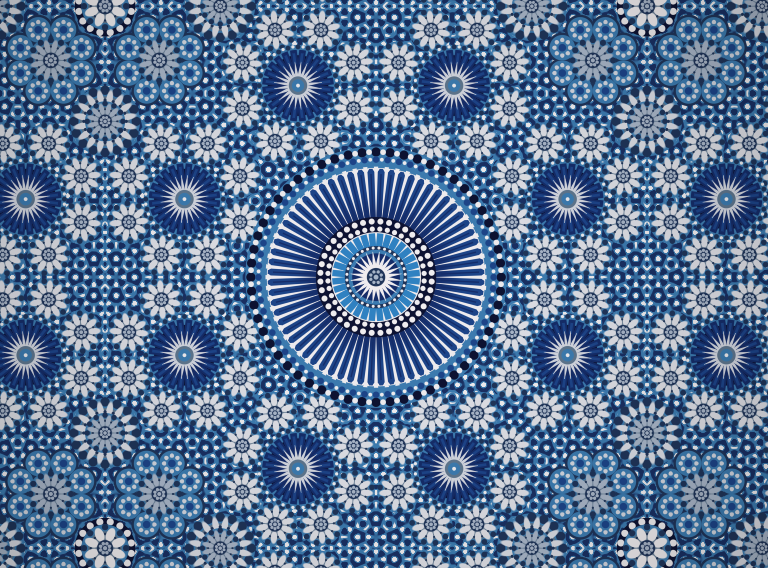
This pattern is drawn by a Shadertoy shader. Its source:

```glsl
const float PI = 3.14159265;
const vec3 INK = vec3(0.05, 0.07, 0.19);
const vec3 SLATE = vec3(0.12, 0.20, 0.34);
const vec3 NAVY = vec3(0.08, 0.17, 0.40);
const vec3 COBALT = vec3(0.11, 0.26, 0.52);
const vec3 SKY = vec3(0.23, 0.47, 0.67);
const vec3 STEEL = vec3(0.36, 0.45, 0.54);
const vec3 MIST = vec3(0.64, 0.69, 0.76);
const vec3 IVORY = vec3(0.91, 0.90, 0.91);
float edge;

float fill(float d) { return smoothstep(edge, -edge, d); }

void paint(inout vec3 col, vec3 ink, float d) { col = mix(col, ink, fill(d)); }

// Arc distance to the nearest of n spokes
float spoke(vec2 p, float n) {
    float turn = atan(p.y, p.x) * n / (2.0 * PI);
    return abs(fract(turn) - 0.5) * 2.0 * PI / n * length(p);
}

float beads(vec2 p, float n, float ring, float size) {
    return length(vec2(spoke(p, n), length(p) - ring)) - size;
}

// Beads halfway between those above
float gaps(vec2 p, float n, float ring, float size) {
    float r = length(p);
    return length(vec2(PI / n * r - spoke(p, n), r - ring)) - size;
}

// Rotates every one of n sectors onto the x axis
vec2 sector(vec2 p, float n) {
    float wedge = 2.0 * PI / n;
    float a = mod(atan(p.y, p.x), wedge) - 0.5 * wedge;
    return length(p) * vec2(cos(a), sin(a));
}

void rosette(inout vec3 col, vec2 p, float size, float n, vec3 petal) {
    float r = length(p), s = spoke(p, n);
    float halfWidth = 0.54 * PI / n * size;
    paint(col, SKY, r - size * 1.12);
    paint(col, SLATE, gaps(p, n, size, size * 0.15));
    paint(col, STEEL, r - size * 0.8);
    float d = length(vec2(s / halfWidth, (r - 0.69 * size) / (0.33 * size))) - 1.0;
    paint(col, petal, d * halfWidth);
    paint(col, SLATE, gaps(p, n, 0.68 * size, 0.05 * size));
    paint(col, SLATE, r - 0.38 * size);
    paint(col, MIST, beads(p, 8.0, 0.23 * size, 0.085 * size));
    paint(col, MIST, r - 0.1 * size);
}

// Dark wheel with a pale pointed star inside
void wheel(inout vec3 col, vec2 p) {
    float r = length(p), s = spoke(p, 24.0);
    paint(col, SKY, r - 0.15);
    paint(col, SLATE, gaps(p, 24.0, 0.143, 0.009));
    paint(col, IVORY, beads(p, 24.0, 0.144, 0.006));
    paint(col, INK, r - 0.112);
    paint(col, NAVY, max(s - 0.0125, r - 0.132));
    paint(col, COBALT, max(s - 0.005, abs(r - 0.1) - 0.02));
    paint(col, mix(MIST, IVORY, 0.6), max(s - 0.11 * (0.094 - r), r - 0.088));
    paint(col, STEEL, r - 0.034);
    paint(col, SKY, r - 0.023);
    paint(col, IVORY, r - 0.007);
}

// Great central wheel, drawn from the rim inward
void greatWheel(inout vec3 col, vec2 p) {
    float r = length(p), s = spoke(p, 64.0);
    paint(col, SKY, r - 0.482);
    paint(col, INK, gaps(p, 56.0, 0.462, 0.017));
    paint(col, IVORY, beads(p, 56.0, 0.462, 0.0105));
    paint(col, COBALT, gaps(p, 64.0, 0.434, 0.012));
    paint(col, IVORY, beads(p, 64.0, 0.434, 0.007));
    paint(col, IVORY, r - 0.408);
    paint(col, SKY, max(s - 0.012, abs(r - 0.412) - 0.009));
    float strip = max(s - min(0.0065 + 0.016 * r, 0.6 * (0.41 - r)), r - 0.4);
    paint(col, mix(NAVY, COBALT, smoothstep(0.21, 0.33, r)), strip);
    paint(col, NAVY, max(s - 0.0025, abs(r - 0.31) - 0.07));

    // Beaded collar
    paint(col, INK, r - 0.222);
    paint(col, IVORY, beads(p, 40.0, 0.206, 0.011));
    paint(col, IVORY, beads(p, 40.0, 0.178, 0.0095));

    // Bright inner petals and the small star
    paint(col, IVORY, r - 0.166);
    paint(col, SKY * vec3(0.8, 1.05, 1.1), max(spoke(p, 32.0) - 0.0118, r - 0.162));
    paint(col, SLATE, abs(r - 0.108) - 0.007);
    paint(col, IVORY, beads(p, 32.0, 0.108, 0.0055));
    paint(col, SKY, r - 0.1);
    paint(col, NAVY, r - 0.088);
    paint(col, IVORY, max(spoke(p, 24.0) - 0.13 * (0.1 - r), r - 0.094));
    paint(col, SLATE, r - 0.034);
    paint(col, MIST, beads(p, 8.0, 0.021, 0.006));
    paint(col, MIST, r - 0.009);
}

// Small star tiles from four crossing waves
vec3 mosaic(vec2 p) {
    float v = 0.0;
    for (int i = 0; i < 4; i++) {
        float a = float(i) * PI / 4.0;
        v += cos(190.0 * dot(p, vec2(cos(a), sin(a))));
    }
    vec3 col = mix(mix(SLATE, NAVY, 0.6), SKY, smoothstep(-0.8, 0.3, v));
    return mix(col, IVORY, smoothstep(1.1, 1.9, v));
}

void mainImage(out vec4 fragColor, in vec2 fragCoord) {
    vec2 uv = (fragCoord - 0.5 * iResolution.xy) / iResolution.y;
    vec2 p = (uv - vec2(-0.014, 0.012)) * 2.096;
    edge = 1.4 / iResolution.y;

    // Mirror the plane into one triangle of the square repeat
    vec2 q = 1.0 - abs(1.0 - abs(p));
    if (q.y > q.x) q = q.yx;

    vec3 col = mosaic(q);

    // Wheel with its eight rosettes
    vec2 hub = q - vec2(0.707, 0.288);
    rosette(col, sector(hub, 8.0) - vec2(0.222, 0.0), 0.07, 10.0, mix(MIST, IVORY, 0.75));
    wheel(col, hub);

    // Double star on the mirror line
    vec2 star = q - vec2(1.0, 0.575);
    rosette(col, star, 0.115, 16.0, mix(MIST, IVORY, 0.7));
    rosette(col, star, 0.066, 12.0, MIST);

    // Scalloped flower on the diagonal
    vec2 flower = q - vec2(0.8);
    vec2 lobe = sector(flower, 8.0) - vec2(0.122, 0.0);
    paint(col, SLATE, length(lobe) - 0.056);
    paint(col, SKY, length(lobe) - 0.047);
    paint(col, mix(MIST, IVORY, 0.6), beads(lobe, 8.0, 0.029, 0.008));
    paint(col, COBALT, length(lobe) - 0.014);
    rosette(col, flower, 0.075, 12.0, MIST);

    // Dark beaded star at the corner
    vec2 corner = q - vec2(1.0);
    paint(col, INK, length(corner) - 0.112);
    paint(col, IVORY, beads(corner, 16.0, 0.099, 0.013));
    rosette(col, corner, 0.078, 8.0, IVORY);

    greatWheel(col, q);

    // Soft falloff of light toward the corners
    col *= 1.03 - 0.28 * dot(uv, uv);
    fragColor = vec4(col, 1.0);
}
```
